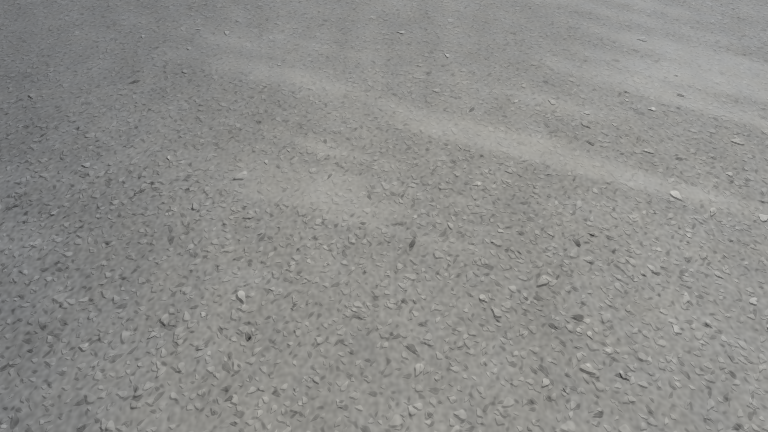
This texture is drawn by a Shadertoy shader. Its source:

```glsl
// Sunlit dusty gravel lot seen at a slant. Gradient noise makes fine grit, dark
// pits and pale dust streaks; hashed cells on a perspective ground plane scatter
// diagonal chips, gravel and larger stones, each with a small cast shadow.

const float HORIZON = 2.0;          // height of the vanishing line, in canvas heights
const float FORESHORTEN = 1.75;     // depth stretch of the ground plane
const float GRIT_CELLS = 105.0;
const float FINE_CHIP_CELLS = 50.0;
const float CHIP_CELLS = 32.0;
const float GRAVEL_CELLS = 20.0;
const float STONE_CELLS = 8.0;
const float GRIT_CONTRAST = 0.07;
const float PIT_CONTRAST = 0.10;
const float CHIP_CONTRAST = 0.068;
const float GRAVEL_CONTRAST = 0.115;
const float STONE_CONTRAST = 0.155;
const float DUST_CONTRAST = 0.06;
const float SHADE_LEFT = 0.463;
const float SHADE_MIDDLE = 0.578;
const float RIGHT_GLOW = 0.022;
const vec3 COOL_TINT = vec3(0.985, 1.0, 1.015);
const vec3 WARM_TINT = vec3(1.008, 1.0, 0.968);
const vec2 SHADOW_SHIFT = vec2(-0.22, -0.36);
const vec2 FAR_PATCH = vec2(0.86, 0.73);
const vec2 NEAR_PATCH = vec2(0.73, 0.22);

vec3 hash3(vec2 p) {
    vec3 q = fract(vec3(p.xyx) * vec3(0.1031, 0.1030, 0.0973));
    q += dot(q, q.yxz + 33.33);
    return fract((q.xxy + q.yzz) * q.zyx);
}

vec2 gradientAt(vec2 cell) {
    float angle = 6.2832 * hash3(cell).x;
    return vec2(cos(angle), sin(angle));
}

float gradientNoise(vec2 p) {
    vec2 i = floor(p), f = fract(p);
    vec2 w = f * f * f * (f * (f * 6.0 - 15.0) + 10.0);
    vec2 e = vec2(1.0, 0.0);
    float a = dot(gradientAt(i), f);
    float b = dot(gradientAt(i + e.xy), f - e.xy);
    float c = dot(gradientAt(i + e.yx), f - e.yx);
    float d = dot(gradientAt(i + e.xx), f - e.xx);
    return mix(mix(a, b, w.x), mix(c, d, w.x), w.y);
}

// Irregular pointed pebble outline with a soft rim
float pebbleCover(vec2 d, vec2 axis, vec2 radii, float soft) {
    vec2 q = vec2(dot(d, axis), dot(d, vec2(-axis.y, axis.x))) / radii;
    float wobble = 1.0 + 0.16 * sin(3.0 * atan(q.y, q.x + 0.0001) + 40.0 * axis.x);
    float reach = mix(length(q), abs(q.x) + abs(q.y), 0.4) * wobble;
    return 1.0 - smoothstep(1.0 - soft, 1.0 + soft, reach);
}

// Brightness change from scattered stones; pixel is the pixel width on the ground
float scatter(vec2 ground, float cells, vec2 sizeRange, float share, float contrast, float pixel) {
    vec2 p = ground * cells;
    vec2 home = floor(p);
    float tone = 0.0;
    for (int j = -1; j <= 1; j++)
    for (int i = -1; i <= 1; i++) {
        vec2 cell = home + vec2(i, j);
        vec3 place = hash3(cell + cells);
        vec3 kind = hash3(cell + cells * 3.7 + 19.0);
        float present = smoothstep(0.0, 0.06, share - place.z);
        float size = mix(sizeRange.x, sizeRange.y, kind.x * kind.x);
        float angle = (kind.y < 0.6 ? -1.0 : 1.0) * mix(0.05, 1.15, fract(kind.y * 9.0));
        vec2 axis = vec2(cos(angle), sin(angle));
        vec2 radii = size * vec2(1.0, mix(0.36, 0.72, kind.z));
        vec2 d = p - cell - place.xy;
        float soft = clamp(0.6 * pixel * cells / radii.y, 0.2, 0.8);
        float body = pebbleCover(d, axis, radii, soft) * present;
        float shadow = pebbleCover(d - SHADOW_SHIFT * size, axis, radii, soft) * present;
        float face = kind.z < 0.24 ? -1.2 : mix(0.2, 1.0, fract(kind.z * 7.0));
        face += 0.5 * clamp(d.y / size, -1.0, 1.0);
        tone = mix(tone, -1.5 * contrast, shadow * (1.0 - body));
        tone = mix(tone, face * contrast, body);
    }
    return tone;
}

float patchMask(vec2 uv, vec2 center, vec2 extent) {
    vec2 d = uv - center;
    d.y += 0.3 * d.x;
    return exp(-dot(d / extent, d / extent));
}

void mainImage(out vec4 fragColor, in vec2 fragCoord) {
    vec2 uv = fragCoord / iResolution.xy;
    vec2 pos = fragCoord / iResolution.y;

    // Perspective ground plane
    float depth = 1.5 / (HORIZON - pos.y);
    vec2 ground = vec2((pos.x - 0.89) * depth, FORESHORTEN * depth);
    float pixel = depth / iResolution.y;
    float nearness = 1.0 - uv.y;

    // Broad light falloff and mottling
    float across = smoothstep(-0.12, 0.46, uv.x + 0.16 * nearness - 0.08);
    float tone = mix(SHADE_LEFT, SHADE_MIDDLE, across) + RIGHT_GLOW * smoothstep(0.45, 0.95, uv.x);
    tone += 0.03 * gradientNoise(pos * 3.5 + 4.0) + 0.035 * gradientNoise(ground * 11.0);

    // Long dust streaks sloping down to the right
    float slope = pos.y + 0.24 * pos.x;
    float streak = gradientNoise(vec2(pos.x * 0.9, slope * 11.0) + 7.0)
                 + 0.6 * gradientNoise(vec2(pos.x * 1.8, slope * 25.0));
    float dust = smoothstep(0.0, 0.5, streak) * smoothstep(0.2, 0.6, uv.y) * smoothstep(0.1, 0.45, uv.x);
    tone += DUST_CONTRAST * (dust - 0.15);

    // Fine grit and sparse dark pits, calmer far away and under dust
    float rough = mix(0.5, 1.0, smoothstep(0.0, 0.6, nearness)) * (1.0 - 0.45 * dust);
    vec2 turned = mat2(0.8, 0.6, -0.6, 0.8) * ground;
    float grit = gradientNoise(ground * GRIT_CELLS) + 0.7 * gradientNoise(turned * GRIT_CELLS * 0.6);
    float pits = smoothstep(0.22, 0.55, gradientNoise(turned * GRIT_CELLS * 0.7 + 51.0));
    tone += rough * (GRIT_CONTRAST * grit - PIT_CONTRAST * pits);

    // Chips everywhere, gravel in beds, larger stones toward the front
    float bed = patchMask(uv, FAR_PATCH, vec2(0.13, 0.06)) + patchMask(uv, NEAR_PATCH, vec2(0.09, 0.17));
    bed *= 0.8 + gradientNoise(ground * 5.0);
    tone += scatter(ground, FINE_CHIP_CELLS, vec2(0.22, 0.48), 0.75, CHIP_CONTRAST * rough, pixel);
    tone += scatter(ground, CHIP_CELLS, vec2(0.15, 0.42), 0.6, CHIP_CONTRAST * rough, pixel);
    tone += scatter(ground, GRAVEL_CELLS, vec2(0.12, 0.32), 0.04 + 0.16 * nearness + 0.6 * bed, GRAVEL_CONTRAST, pixel);
    tone += scatter(ground, STONE_CELLS, vec2(0.06, 0.14), 0.05 + 0.2 * nearness * nearness, STONE_CONTRAST, pixel);

    // Warm soil in the middle, cooler toward the edges
    float warmth = across * (1.0 - 0.45 * smoothstep(0.6, 1.0, uv.y)) - 0.25 * smoothstep(0.6, 1.0, uv.x);
    warmth += 0.3 * gradientNoise(ground * 16.0);
    vec3 color = tone * mix(COOL_TINT, WARM_TINT, clamp(warmth, 0.0, 1.0));
    fragColor = vec4(clamp(color, 0.0, 1.0), 1.0);
}
```
